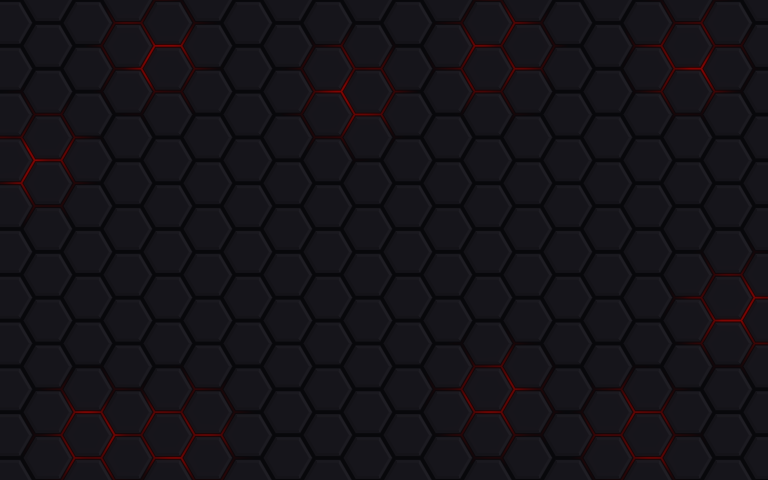
Give the GLSL for this pattern, as a WebGL 2 fragment shader.

```glsl
#version 300 es
precision highp float;
// Dark bevelled hexagon tiles with red light leaking through the grooves near the border.

#define COLUMN_STEP 0.08333   // column spacing, in canvas heights
#define ROW_STEP 0.0954       // tile height, in canvas heights
#define FIRST_COLUMN 0.1      // centre of an even column
#define GROOVE 0.042          // half width of a groove, in tile heights
#define CORE 0.020            // half width of the lit line
#define BEVEL 0.078           // distance of the bevel from the tile border
#define GLOW_COUNT 10
#define GLOW_RADIUS 0.155     // in canvas heights
#define GLOW_STRENGTH 1.25

uniform vec2 u_resolution;
out vec4 outColor;

const float PI = 3.14159;
const vec3 FACE = vec3(0.088, 0.084, 0.106);
const vec3 GROOVE_DARK = vec3(0.030, 0.030, 0.042);
const vec3 BEVEL_LIGHT = vec3(0.034, 0.034, 0.037);
const vec3 EMBER = vec3(0.13, 0.012, 0.014);
const vec3 HOT_LINE = vec3(0.50, 0.020, 0.010);

vec2 hashGradient(vec2 cell) {
    float h = fract(sin(dot(cell, vec2(127.1, 311.7))) * 43758.5);
    return vec2(cos(2.0 * PI * h), sin(2.0 * PI * h));
}

float gradientNoise(vec2 p) {
    vec2 i = floor(p), f = fract(p);
    vec2 u = f * f * f * (f * (f * 6.0 - 15.0) + 10.0);
    vec2 e = vec2(1.0, 0.0);
    float low = mix(dot(hashGradient(i), f),
                    dot(hashGradient(i + e.xy), f - e.xy), u.x);
    float high = mix(dot(hashGradient(i + e.yx), f - e.yx),
                     dot(hashGradient(i + e.xx), f - e.xx), u.x);
    return mix(low, high, u.y);
}

// Offset from the nearest centre of a flat-topped hexagon lattice of unit height.
vec2 hexLocal(vec2 p) {
    vec2 period = vec2(1.73205, 1.0);
    vec2 a = mod(p, period) - 0.5 * period;
    vec2 b = mod(p - 0.5 * period, period) - 0.5 * period;
    return dot(a, a) < dot(b, b) ? a : b;
}

// Point at arc length s, clockwise from the top left of a rectangular ring.
vec2 ringPoint(float s, vec2 size) {
    float x = clamp(s, 0.0, size.x) - clamp(s - size.x - size.y, 0.0, size.x);
    float y = clamp(s - size.x, 0.0, size.y) - clamp(s - 2.0 * size.x - size.y, 0.0, size.y);
    return vec2(x, -y);
}

// Sum of soft light spots, unevenly spaced along the ring.
float borderGlow(vec2 uv) {
    vec2 topLeft = vec2(0.073, 0.885), size = vec2(1.458, 0.792);
    vec2 centre = topLeft + vec2(0.5, -0.5) * size;
    float glow = 0.0;
    for (int i = 0; i < GLOW_COUNT; i++) {
        float k = float(i);
        float sway = cos(PI * (0.2 + 0.14 * k + 0.056 * k * k));
        vec2 spot = topLeft + ringPoint(0.146 + 0.446 * k + 0.129 * sway, size);
        spot = mix(spot, centre, i % 5 == 1 ? 0.2 : 0.0);
        float falloff = max(0.0, 1.0 - length(uv - spot) / GLOW_RADIUS);
        glow += falloff * sqrt(falloff);
    }
    float patchiness = 0.9 + 1.1 * gradientNoise(uv * 14.0);
    return clamp(GLOW_STRENGTH * glow * patchiness, 0.0, 1.0);
}

void main() {
    vec2 uv = gl_FragCoord.xy / u_resolution.y;
    float aa = 0.75 / (u_resolution.y * ROW_STEP);

    // Tile geometry
    vec2 p = vec2((uv.x - FIRST_COLUMN) / COLUMN_STEP * 0.866025, (uv.y - 1.0) / ROW_STEP);
    vec2 q = hexLocal(p);
    vec2 slant = vec2(0.866025, 0.5);
    float flatSide = abs(q.y), slantSide = dot(abs(q), slant);
    float edge = 0.5 - max(flatSide, slantSide);
    vec2 normal = (flatSide > slantSide ? vec2(0.0, 1.0) : slant) * sign(q);

    // Tile face with a bevel lit from the upper right
    float facing = dot(normal, vec2(0.92, 0.39));
    float bevel = 1.0 - smoothstep(0.012, 0.012 + 2.0 * aa, abs(edge - BEVEL));
    vec3 color = FACE + BEVEL_LIGHT * bevel * max(facing, -0.3);

    // Groove and the light inside it
    float glow = borderGlow(uv);
    float groove = 1.0 - smoothstep(GROOVE - aa, GROOVE + aa, edge);
    float core = 1.0 - smoothstep(CORE - aa, CORE + aa, edge);
    vec3 grooveColor = mix(GROOVE_DARK, EMBER, glow);
    grooveColor = mix(grooveColor, HOT_LINE, core * glow);
    color = mix(color, grooveColor, groove);
    color.r += 0.05 * glow * exp(-edge * 22.0) * (1.0 - groove);

    outColor = vec4(color, 1.0);
}
```
